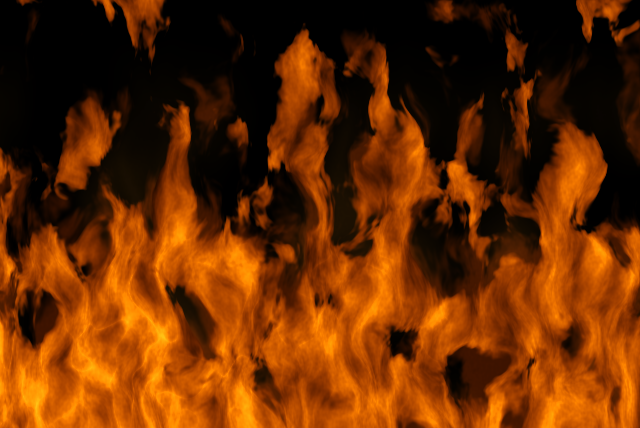
This texture is drawn by a WebGL 1 fragment shader. Its source:

```glsl
precision highp float;
uniform vec2 u_resolution;

#define FLAME_SCALE vec2(8.0, 4.4)
#define STREAK_SCALE vec2(15.0, 6.0)
#define FLAME_HEIGHT 0.56
#define HEIGHT_FALLOFF 0.8
#define COLUMN_DEPTH 0.13
#define CURL 0.06
#define EDGE_SOFTNESS 0.13
#define BASE_HEAT 0.62
#define STREAK_CONTRAST 0.52
#define GRAIN 0.06
#define SMOKE_COLOR vec3(0.12, 0.07, 0.008)
#define EMBER_COLOR vec3(0.24, 0.075, 0.0)

vec2 randomGradient(vec2 cell) {
  float h = fract(sin(dot(cell, vec2(127.1, 311.7))) * 43758.55);
  float angle = 6.2832 * h;
  return vec2(cos(angle), sin(angle));
}

// Gradient noise, centred on zero
float noise(vec2 p) {
  vec2 i = floor(p);
  vec2 f = p - i;
  vec2 w = f * f * f * (f * (f * 6.0 - 15.0) + 10.0);
  vec2 e = vec2(1.0, 0.0);
  float a = dot(randomGradient(i), f);
  float b = dot(randomGradient(i + e.xy), f - e.xy);
  float c = dot(randomGradient(i + e.yx), f - e.yx);
  float d = dot(randomGradient(i + e.xx), f - e.xx);
  return mix(mix(a, b, w.x), mix(c, d, w.x), w.y);
}

float fbm(vec2 p) {
  float sum = 0.0;
  float amplitude = 1.0;
  for (int i = 0; i < 5; i++) {
    sum += amplitude * noise(p);
    p = mat2(1.9, 0.35, -0.35, 1.9) * p + 17.3;
    amplitude *= 0.54;
  }
  return sum;
}

// Swirling displacement that bends the tongues
vec2 curl(vec2 p) {
  return vec2(noise(p + 3.7), noise(p + 41.2));
}

// Fire colour for a given heat; heat above one turns yellow
vec3 fireColor(float heat) {
  float r = clamp(heat, 0.0, 1.0);
  float hot = clamp(heat - 0.97, 0.0, 0.35);
  return vec3(r, 0.31 * r + 0.2 * r * r * r + 0.7 * hot, 0.4 * hot * hot + 0.1 * hot);
}

void main() {
  vec2 p = gl_FragCoord.xy / u_resolution.y;

  // Bent coordinates: broad sway, then small curls
  vec2 q = p + CURL * curl(p * vec2(7.0, 5.0));
  q += 0.3 * CURL * curl(q * vec2(20.0, 13.0));

  // Flame body: columns that thin out with height
  vec2 toHearth = (p - vec2(0.22, 0.14)) * vec2(2.4, 3.2);
  float hearth = exp(-dot(toHearth, toHearth));
  float columns = COLUMN_DEPTH * cos(12.57 * (q.x - 0.32));
  float rise = HEIGHT_FALLOFF * (FLAME_HEIGHT - max(p.y, 0.12));
  float density = fbm(q * FLAME_SCALE + 5.0) + rise + columns + 0.15 * hearth;
  float body = smoothstep(-0.5 * EDGE_SOFTNESS, 0.5 * EDGE_SOFTNESS, density);

  // Inner streaks and soft bright filaments
  float streaks = fbm(q * STREAK_SCALE + 23.0);
  vec2 strand = q + 0.04 * curl(q * 11.0 + 60.0);
  float filaments = exp(-9.0 * abs(noise(strand * vec2(15.0, 8.0) + 71.0)));
  float heat = BASE_HEAT + STREAK_CONTRAST * streaks;
  heat += 0.14 * filaments * (0.5 + hearth);
  heat += 0.12 * clamp(density, 0.0, 0.6) + 0.15 * (0.5 - p.y) + 0.06 * hearth;

  // Flames cool towards their edges
  heat *= mix(0.68, 1.0, smoothstep(0.0, 0.22, density));
  float grain = 1.0 + GRAIN * noise(p * vec2(150.0, 110.0));
  heat = max(heat, 0.14) * grain;

  // Dim smoke and embers in the gaps, fading to black at the top
  float smoke = smoothstep(-0.3, 0.3, noise(p * vec2(4.0, 3.0) + 90.0));
  smoke *= 1.0 - smoothstep(0.4, 0.95, p.y);
  smoke *= 0.8 + 0.6 * noise(q * vec2(18.0, 7.0) + 11.0);
  float embers = fbm(q * vec2(9.0, 4.5) + 130.0) + rise + 0.6 * density;
  embers = smoothstep(-0.2, 0.3, embers);
  vec3 background = (SMOKE_COLOR * smoke + EMBER_COLOR * embers) * grain;

  gl_FragColor = vec4(mix(background, fireColor(heat), body), 1.0);
}
```
